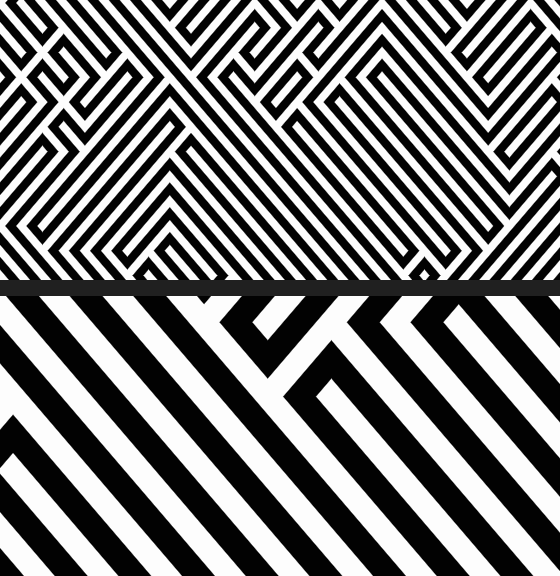
Top: the whole. Bottom: its middle third, enlarged.
Write a WebGL 1 fragment shader that draws this pattern.

```glsl
precision highp float;
// Maze of black and white diagonal stripes that turn on a grid of tiles.

uniform vec2 u_resolution;

#define TILE vec2(0.0758, 0.0885) // tile size, in canvas heights
#define ROW_SHIFT 0.18            // height of the lowest full row, in tiles
#define HALF_WIDTH 0.2585         // half of a black stripe, in stripe periods
#define PATCH_FREQ 0.28           // patches of one direction, per tile
#define JITTER 0.42               // how often single tiles leave their patch
#define FALLING_BIAS 0.03         // positive favours stripes falling rightwards
#define EDGE_PX 1.1               // width of the smoothed edge
#define SEED 7.0
#define INK vec3(0.008)
#define PAPER vec3(0.992)

float hash(vec2 p) {
  return fract(sin(dot(p + SEED, vec2(127.1, 311.7))) * 43758.5453);
}

// Smooth value noise from 0 to 1.
float noise(vec2 p) {
  vec2 i = floor(p);
  vec2 f = fract(p);
  f = f * f * (3.0 - 2.0 * f);
  float low = mix(hash(i), hash(i + vec2(1.0, 0.0)), f.x);
  float high = mix(hash(i + vec2(0.0, 1.0)), hash(i + vec2(1.0, 1.0)), f.x);
  return mix(low, high, f.y);
}

// +1 for a falling tile, -1 for a rising one.
float tileDirection(vec2 tile) {
  float patches = noise(tile * PATCH_FREQ + 0.37) - 0.5;
  float single = (hash(tile + 51.3) - 0.5) * JITTER;
  return patches + single + FALLING_BIAS > 0.0 ? 1.0 : -1.0;
}

void main() {
  vec2 p = gl_FragCoord.xy / u_resolution.y / TILE - vec2(0.0, ROW_SHIFT);
  vec2 tile = floor(p);
  vec2 local = p - tile;

  // Both directions agree on the tile borders, so stripes join up.
  float across = local.x + tileDirection(tile) * local.y;
  float dist = abs(fract(across) - 0.5) - HALF_WIDTH;

  // Convert stripe periods to pixels for an even, soft edge.
  float distPx = dist * u_resolution.y / length(1.0 / TILE);
  float paper = clamp(distPx / EDGE_PX + 0.5, 0.0, 1.0);

  gl_FragColor = vec4(mix(INK, PAPER, paper), 1.0);
}
```
